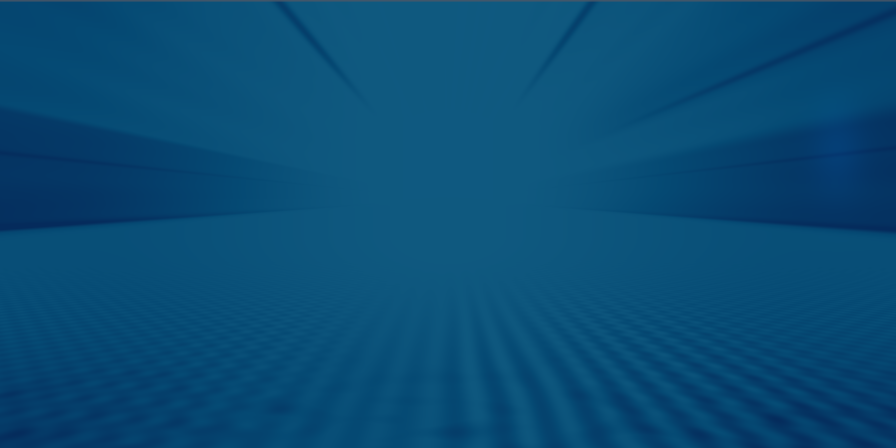
Reproduce this background procedurally as a WebGL 2 fragment shader.

```glsl
#version 300 es
precision highp float;

uniform vec2 u_resolution;
out vec4 fragColor;

vec2 hashGradient(vec2 cell) {
    vec2 q = vec2(dot(cell, vec2(127.1, 311.7)), dot(cell, vec2(269.5, 183.3)));
    return fract(sin(q) * 43758.5) * 2.0 - 1.0;
}

float gradientNoise(vec2 p) {
    vec2 i = floor(p), f = fract(p);
    vec2 u = f * f * f * (f * (f * 6.0 - 15.0) + 10.0);
    vec2 e = vec2(0.0, 1.0);
    float low = mix(dot(hashGradient(i), f), dot(hashGradient(i + e.yx), f - e.yx), u.x);
    float high = mix(dot(hashGradient(i + e), f - e), dot(hashGradient(i + 1.0), f - 1.0), u.x);
    return mix(low, high, u.y);
}

// Soft line leaving the vanishing point, widening with distance
float ray(vec2 d, float slope, float width) {
    float offset = abs(d.y - slope * d.x) * inversesqrt(1.0 + slope * slope);
    float w = width * (0.3 + length(d));
    return exp(-offset * offset / (w * w)) * step(0.0, d.y * slope * d.x + d.x * d.x);
}

float ceilingShade(vec2 d) {
    float r = length(d);
    float angle = atan(d.y, d.x);
    float streaks = gradientNoise(vec2(angle * 14.0, r * 1.5));
    float shade = 0.3 * smoothstep(0.1, 0.85, abs(d.x)) + 0.12 * streaks * smoothstep(0.2, 0.8, r);
    shade += 0.12 * smoothstep(0.65, 1.1, r);
    float reach = smoothstep(0.22, 0.5, r);
    float beams = d.x < 0.0 ? ray(d, -1.17, 0.012) : ray(d, 1.37, 0.012);
    shade += 0.5 * beams * reach;
    if (d.x > 0.0) {
        shade += 0.35 * ray(d, 0.42, 0.008) * smoothstep(0.35, 0.75, r);
        shade += 0.12 * smoothstep(0.36, 0.42, d.y / d.x) * smoothstep(0.8, 0.42, d.y / d.x) * reach;
    }
    return shade;
}

float wallShade(vec2 d) {
    float side = abs(d.x);
    float t = d.y / max(side, 0.001);
    float right = step(0.0, d.x);
    float top = mix(0.21, 0.224, right);
    float middle = mix(0.104, 0.115, right);
    float bottom = mix(-0.068, -0.073, right);
    float band = smoothstep(bottom - 0.008, bottom + 0.004, t);
    band *= 1.0 - smoothstep(top - mix(0.015, 0.05, right), top + 0.008, t);
    float shade = band * mix(0.46, 0.36, smoothstep(bottom, top, t));
    shade += 0.16 * exp(-pow((t - middle) / 0.006, 2.0));
    shade += 0.26 * exp(-pow((t - bottom) / 0.012, 2.0));
    return shade * smoothstep(0.12, 0.85, side);
}

float floorShade(vec2 d) {
    float depth = max(-d.y, 0.001);
    float lane = d.x / depth;
    float near = smoothstep(0.08, 0.5, depth);
    float shade = 0.23 * smoothstep(0.0, 0.8, abs(d.x)) + 0.25 * near;
    shade += 0.22 * smoothstep(0.25, 0.56, depth) * smoothstep(0.35, 1.0, abs(d.x));

    // Ribs running toward the viewer, strongest right of centre
    float wobble = 0.25 * gradientNoise(vec2(lane * 2.0, depth * 6.0));
    float ribs = sin(6.2832 * (lane * 4.8 + wobble) + 0.9);
    float rightGain = mix(0.07, 0.2, smoothstep(-0.2, 0.2, lane));
    float ribFade = smoothstep(0.14, 0.45, depth) * (1.0 - smoothstep(1.4, 3.2, abs(lane)));
    shade += ribs * rightGain * ribFade;

    // Perspective rows break the outer ribs into small dashes
    float rows = sin(6.2832 * (6.0 / depth + lane * 0.7));
    float dashes = rows * sin(6.2832 * lane * 4.8);
    shade += 0.09 * dashes * smoothstep(0.12, 0.3, depth) * smoothstep(0.4, 1.4, abs(lane));

    // Uneven dark patches close to the viewer
    float patches = gradientNoise(vec2(lane * 3.0, depth * 24.0));
    shade += 0.45 * max(patches, 0.0) * smoothstep(0.3, 0.54, depth);
    return shade;
}

void main() {
    vec2 p = gl_FragCoord.xy / u_resolution.y;
    vec2 d = p - vec2(0.5 * u_resolution.x / u_resolution.y, 0.555);

    float horizon = -0.07 * abs(d.x);
    float above = smoothstep(horizon - 0.006, horizon + 0.006, d.y);
    float shade = mix(floorShade(d), ceilingShade(d), above) + wallShade(d);
    shade = clamp(shade, 0.0, 1.0);

    // Red drops out sooner than green and blue
    vec3 color = mix(vec3(0.06, 0.35, 0.50), vec3(0.02, 0.17, 0.36), vec3(min(shade * 3.0, 1.0), shade, shade));

    // Blue reflection on the right wall
    float glow = exp(-pow((d.x - 0.87) / 0.06, 2.0) - pow((d.y - 0.11) / 0.1, 2.0));
    color += vec3(0.0, 0.035, 0.07) * glow;

    // Thin warm grey rim along the top
    color = mix(color, vec3(0.30, 0.34, 0.40), 0.8 * smoothstep(0.995, 0.998, p.y));
    fragColor = vec4(color, 1.0);
}
```
